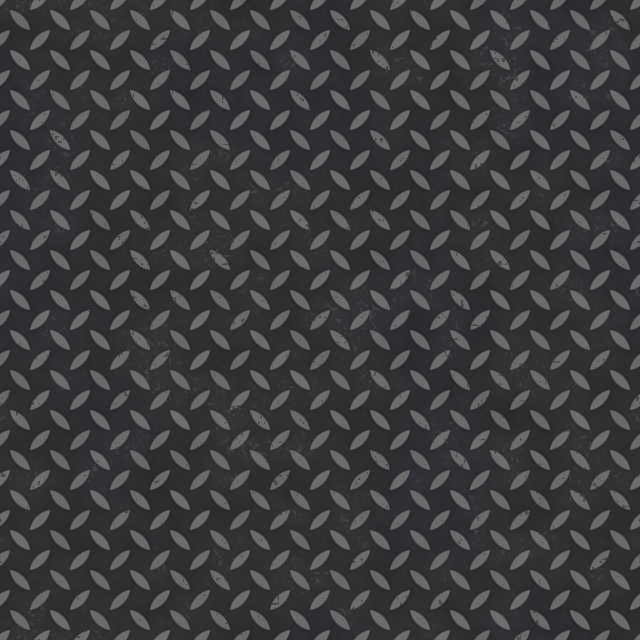
This texture is drawn by a WebGL 2 fragment shader. Its source:

```glsl
#version 300 es
precision highp float;
uniform vec2 u_resolution;
out vec4 outColor;

// Integer hash of a lattice point, 0 to 1
float hash(ivec2 p, int seed) {
  uint h = uint(p.x) * 1597u + uint(p.y) * 51749u + uint(seed) * 7919u;
  h = (h ^ (h >> 15)) * 739397u;
  h = (h ^ (h >> 13)) * 277803u;
  h ^= h >> 16;
  return float(h & 65535u) / 65535.0;
}

// Value noise that wraps after a whole number of cells
float noise(vec2 uv, int period, int seed) {
  vec2 p = uv * float(period);
  ivec2 a = ivec2(floor(p)) % period;
  ivec2 b = (a + 1) % period;
  vec2 f = fract(p);
  f = f * f * (3.0 - 2.0 * f);
  return mix(mix(hash(a, seed), hash(ivec2(b.x, a.y), seed), f.x),
             mix(hash(ivec2(a.x, b.y), seed), hash(b, seed), f.x), f.y);
}

float fbm(vec2 uv, int period, int seed) {
  float sum = 0.0, weight = 0.5;
  for (int i = 0; i < 4; i++) {
    sum += weight * noise(uv, period, seed + i);
    weight *= 0.5;
    period *= 2;
  }
  return sum / 0.9375;
}

// Signed distance to a pointed lens lying along y
float lensDistance(vec2 p, float halfLength, float halfWidth) {
  p = abs(p);
  float radius = (halfLength * halfLength + halfWidth * halfWidth) / (2.0 * halfWidth);
  float offset = radius - halfWidth;
  return (p.y - halfLength) * offset > p.x * halfLength
    ? length(p - vec2(0.0, halfLength))
    : length(p + vec2(offset, 0.0)) - radius;
}

// Turns a cell position onto the two diagonals
vec2 toDiagonal(vec2 p) {
  return vec2(p.x + p.y, p.x - p.y) * 0.70711;
}

void main() {
  vec2 uv = gl_FragCoord.xy / u_resolution;
  vec2 grid = uv * 16.0;
  float pixel = 16.0 / min(u_resolution.x, u_resolution.y);

  // Falling lenses at cell centres, rising lenses at cell corners
  float falling = lensDistance(toDiagonal(fract(grid) - 0.5), 0.342, 0.108) - 0.012;
  float rising = lensDistance(toDiagonal(fract(grid + 0.5) - 0.5).yx, 0.342, 0.108) - 0.012;
  float dist = min(falling, rising);
  ivec2 id = falling < rising ? ivec2(floor(grid)) : ivec2(floor(grid + 0.5)) % 16 + 16;

  float broad = fbm(uv, 6, 10);
  float patches = fbm(uv, 20, 20);
  float fine = noise(uv, 320, 30);
  float grit = noise(uv, 230, 31);

  // Dark floor with faint warm and cool stains, dust and light flecks
  vec3 floorColor = vec3(0.187, 0.188, 0.196) + 0.05 * (patches - 0.5) + 0.018 * (fine - 0.5);
  floorColor += vec3(0.03, 0.008, -0.03) * (broad - 0.5);
  float dust = smoothstep(0.55, 0.75, patches);
  floorColor += 0.07 * dust * smoothstep(0.68, 0.95, grit);
  floorColor += 0.05 * smoothstep(0.93, 1.0, fine);
  floorColor *= 1.0 - 0.13 * exp(-max(dist, 0.0) * 22.0);

  // Raised metal with a dim rim and pitting that differs per lens
  vec3 metal = vec3(0.417, 0.424, 0.42) + 0.03 * (patches - 0.5) + 0.02 * (fine - 0.5);
  metal += 0.016 * (hash(id, 40) - 0.5);
  metal *= 1.0 - 0.1 * smoothstep(-0.03, 0.0, dist);
  float wear = pow(hash(id, 41), 3.0) * 0.16 + 0.3 * max(patches - 0.5, 0.0);
  float pits = smoothstep(0.93 - wear, 1.03 - wear, grit);
  metal = mix(metal, vec3(0.24, 0.24, 0.235), 0.8 * pits);

  float cover = smoothstep(0.7 * pixel, -0.7 * pixel, dist);
  outColor = vec4(mix(floorColor, metal, cover), 1.0);
}
```
